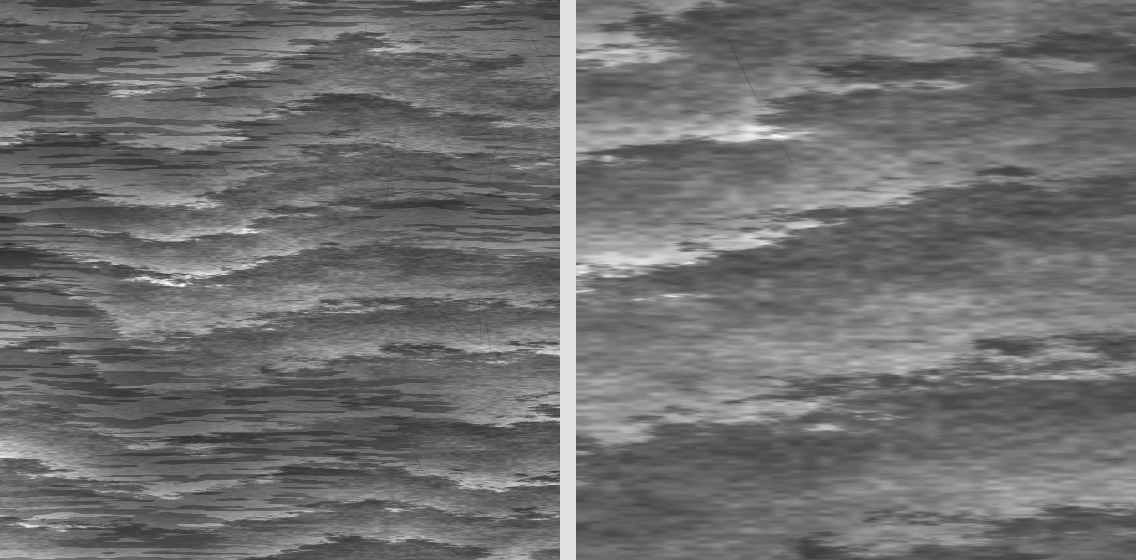
Left, the full canvas; right, a detail of the centre.
Write a Shadertoy shader that draws this texture.

```glsl
// Weathered grey wood: wavy growth bands, crisp dark streaks, ragged fibres and fine scratches.

const vec3  WOOD_TINT       = vec3(1.0);
const float MID_GREY        = 0.392;
const float BAND_COUNT      = 11.0;
const float BAND_WARP       = 1.35;  // height of the waves, in bands
const float BAND_CONTRAST   = 0.50;
const float BAND_EDGE       = 0.20;  // softness of the lower edge, in bands
const vec2  STREAK_SCALE    = vec2(9.0, 190.0);
const float STREAK_CONTRAST = 0.40;
const vec2  FIBRE_SCALE     = vec2(13.0, 80.0);
const float FIBRE_GAIN      = 0.68;
const float FIBRE_CONTRAST  = 1.35;
const vec2  GRAIN_SCALE     = vec2(110.0, 500.0);
const float GRAIN_CONTRAST  = 0.30;
const float CLOUD_CONTRAST  = 0.55;
const int   SCRATCH_COUNT   = 18;
const float SCRATCH_WIDTH   = 0.0003;
const float SCRATCH_DEPTH   = 0.20;

float hash(vec2 p) {
    vec3 q = fract(vec3(p.xyx) * 0.1031);
    q += dot(q, q.yzx + 33.33);
    return fract((q.x + q.y) * q.z);
}

float noise(vec2 p) {
    vec2 cell = floor(p), f = fract(p);
    f = f * f * (3.0 - 2.0 * f);
    float low  = mix(hash(cell), hash(cell + vec2(1, 0)), f.x);
    float high = mix(hash(cell + vec2(0, 1)), hash(cell + vec2(1, 1)), f.x);
    return mix(low, high, f.y);
}

float fbm(vec2 p, float gain) {
    float sum = 0.0, weight = 1.0, total = 0.0;
    for (int i = 0; i < 5; i++) {
        sum += weight * noise(p);
        total += weight;
        weight *= gain;
        p = p * 2.03 + vec2(17.3, 9.1);
    }
    return sum / total;
}

// Bands are bright just above a ragged lower edge and darken upwards.
float growthBands(vec2 p, float fibre) {
    float wave = noise(p * vec2(3.2, 2.6) + 4.0) + 0.2 * noise(p * vec2(8.0, 5.0) + 31.0);
    float height = p.y * BAND_COUNT + BAND_WARP * wave;
    height += 1.1 * noise(vec2(p.x * 0.8, p.y * 6.0) + 57.0) + 1.0 * (fibre - 0.5);
    float t = fract(height);
    float strength = mix(0.2, 1.4, hash(vec2(floor(height), 7.0)));
    strength *= 0.3 + 1.6 * noise(p * vec2(3.0, 7.0) + 83.0);
    return strength * pow(1.0 - t, 1.5) * smoothstep(0.0, BAND_EDGE, t);
}

// Long flat flecks with clean edges, gathered into denser and sparser rows.
float darkStreaks(vec2 p) {
    float bend = 0.012 * noise(p * vec2(4.0, 6.0) + 12.0);
    vec2 q = (p + vec2(0.0, bend)) * STREAK_SCALE;
    float n = 0.65 * noise(q) + 0.35 * noise(q * vec2(2.9, 1.7) + 41.0);
    float bias = 0.22 * (noise(p * vec2(4.0, 30.0) + 66.0) - 0.5);
    return smoothstep(0.50, 0.58, n + bias);
}

float scratches(vec2 p, float pixel) {
    float cover = 0.0;
    for (int i = 0; i < SCRATCH_COUNT; i++) {
        float id = float(i);
        vec2 centre = vec2(hash(vec2(id, 1.0)), hash(vec2(id, 2.0)));
        float angle = mix(0.7, 2.4, hash(vec2(id, 3.0)));
        float halfLength = mix(0.03, 0.11, hash(vec2(id, 4.0)));
        vec2 dir = vec2(cos(angle), sin(angle));
        vec2 d = p - centre;
        float along = dot(d, dir);
        float bow = 1.5 * (hash(vec2(id, 5.0)) - 0.5) * along * along;
        float across = abs(dot(d, vec2(-dir.y, dir.x)) + bow);
        float line = 1.0 - smoothstep(0.0, SCRATCH_WIDTH + pixel, across);
        line *= 1.0 - smoothstep(0.6, 1.0, abs(along) / halfLength);
        cover = max(cover, line * noise(p * 60.0));
    }
    return cover;
}

void mainImage(out vec4 fragColor, in vec2 fragCoord) {
    vec2 p = fragCoord / iResolution.y;

    // Smooth streaked patches alternate with rough fibrous ones
    float fibre = fbm(p * FIBRE_SCALE + 5.0, FIBRE_GAIN);
    float patchNoise = fbm(p * vec2(2.2, 5.0) + 23.0, 0.5) + 0.3 * (fibre - 0.5);
    float streaked = smoothstep(0.38, 0.56, patchNoise);

    // Layers add up as log brightness
    float tone = BAND_CONTRAST * (growthBands(p, fibre) - 0.30);
    tone -= STREAK_CONTRAST * (darkStreaks(p) * streaked - 0.25);
    tone += FIBRE_CONTRAST * (fibre - 0.5) * mix(1.0, 0.5, streaked);
    tone += GRAIN_CONTRAST * (noise(p * GRAIN_SCALE) - 0.5) * mix(1.0, 0.5, streaked);
    tone += CLOUD_CONTRAST * (fbm(p * vec2(3.0, 9.0) + 71.0, 0.5) - 0.5);
    tone -= SCRATCH_DEPTH * scratches(p, 1.0 / iResolution.y);

    fragColor = vec4(WOOD_TINT * MID_GREY * exp(tone), 1.0);
}
```
